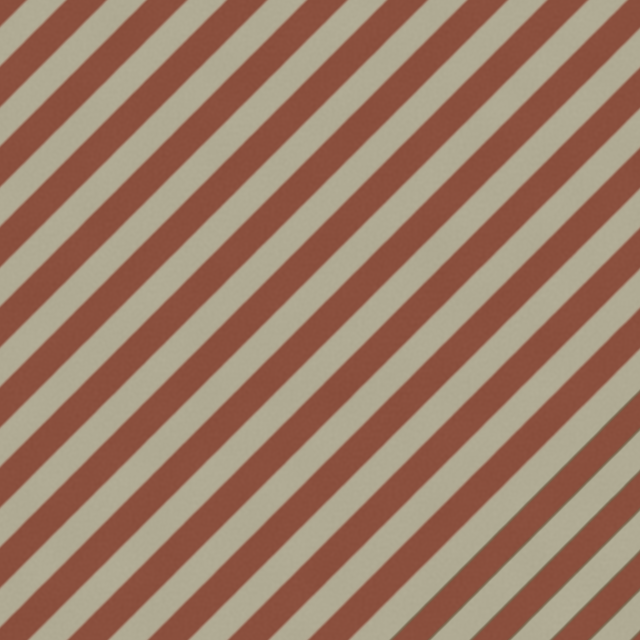
A Shadertoy shader for this pattern:

```glsl
// Diagonal brick-red and stone-beige stripes with soft edges and faint woven grain.

vec2 hashGradient(vec2 cell) {
    vec2 h = vec2(dot(cell, vec2(127.1, 311.7)), dot(cell, vec2(269.5, 183.3)));
    return 2.0 * fract(sin(h) * 43758.5) - 1.0;
}

float gradientNoise(vec2 p) {
    vec2 i = floor(p), f = fract(p);
    vec2 u = f * f * (3.0 - 2.0 * f);
    float bottom = mix(dot(hashGradient(i), f),
                       dot(hashGradient(i + vec2(1, 0)), f - vec2(1, 0)), u.x);
    float top = mix(dot(hashGradient(i + vec2(0, 1)), f - vec2(0, 1)),
                    dot(hashGradient(i + vec2(1, 1)), f - vec2(1, 1)), u.x);
    return mix(bottom, top, u.y);
}

void mainImage(out vec4 fragColor, in vec2 fragCoord) {
    vec2 uv = fragCoord / iResolution.y;

    // Distance across the stripes, growing from upper left to lower right
    float across = uv.x + 1.0 - uv.y + 0.0008 * gradientNoise(uv * 45.0);
    float period = 0.12526;
    float phase = (across - 0.1354) / period;
    float index = floor(phase + 0.5);
    float offset = (phase - index) * period;

    // The last stripes, in the lower right corner, are slimmer and dark-rimmed
    float worn = step(11.5, index);
    float inside = min(offset + 0.0316 - 0.0042 * worn, 0.0316 - offset);
    float softness = max(mix(0.0042, 0.0034, worn), 1.4 / iResolution.y);
    float red = smoothstep(-softness, softness, inside);

    // Beige ground with a warm bleed beside each unworn stripe
    float bleed = (1.0 - worn) * smoothstep(-0.008, -0.001, inside);
    vec3 beige = mix(vec3(0.69, 0.67, 0.58), vec3(0.70, 0.62, 0.54), 0.6 * bleed);
    vec3 color = mix(beige, vec3(0.543, 0.31, 0.24), red);

    // Olive shadow along worn edges
    float rim = worn * (1.0 - smoothstep(0.0, 0.0055, abs(inside)));
    color = mix(color, vec3(0.42, 0.36, 0.26), 0.6 * rim);

    // Fine grain and broad mottling
    color += 0.016 * gradientNoise(uv * 170.0) + 0.010 * gradientNoise(uv * 14.0);
    fragColor = vec4(color, 1.0);
}
```
